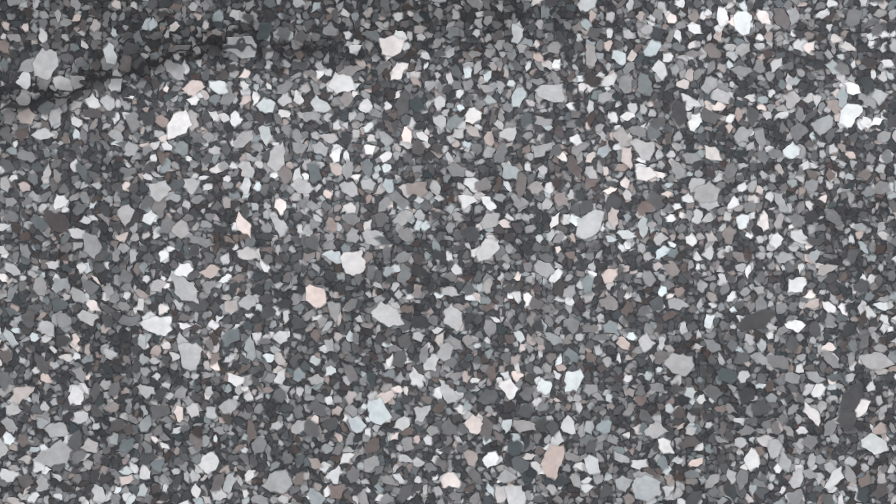
Reproduce this texture procedurally as a Shadertoy shader.

```glsl
// Worn asphalt: angular pale and grey stone chips in dark binder, with a crack at upper left.
#define FINE_CELL 0.0125
#define SMALL_CELL 0.020
#define MEDIUM_CELL 0.034
#define LARGE_CELL 0.066
#define EDGE_SOFTNESS 0.0025
#define EDGE_ROUGHNESS 0.0055
#define RIM_SHADE 0.17
#define MOTTLE 0.16
#define TINT_STRENGTH 0.06
#define CRACK_WIDTH 0.008
#define EXPOSURE 1.06
#define GAMMA 0.89

float hash(vec2 id, float seed) {
    return fract(sin(dot(id, vec2(127.1, 311.7)) + seed * 74.7) * 43758.5453);
}

float noise(vec2 p) {
    vec2 i = floor(p), f = fract(p);
    f = f * f * (3.0 - 2.0 * f);
    return mix(mix(hash(i, 0.0), hash(i + vec2(1, 0), 0.0), f.x),
               mix(hash(i + vec2(0, 1), 0.0), hash(i + vec2(1, 1), 0.0), f.x), f.y);
}

float fbm(vec2 p) {
    return 0.55 * noise(p) + 0.3 * noise(p * 2.1 + 7.3) + 0.15 * noise(p * 4.3 + 19.1);
}

// Maps a lightness rank from 0 to 1 to a grey, with more dark than pale
float stoneTone(float rank) {
    return 0.23 + 0.67 * pow(rank, 1.4);
}

// Mostly neutral grey, with a few warm or cool stones
vec3 stoneColor(float rank, float pick) {
    float tone = stoneTone(rank);
    float tint = pow(abs(pick * 2.0 - 1.0), 3.0) * TINT_STRENGTH * (0.3 + tone);
    vec3 hue = pick > 0.5 ? vec3(1.0, -0.1, -0.6) : vec3(-0.6, 0.15, 0.3);
    return vec3(tone) + hue * tint + vec3(-0.004, -0.002, 0.009);
}

// Distance to an irregular six sided chip of about unit cell size
float chipDistance(vec2 q, vec2 id, float seed, float radius) {
    float angle = 6.2832 * hash(id, seed + 1.0);
    float stretch = 1.0 + 0.4 * hash(id, seed + 2.0);
    q = mat2(cos(angle), sin(angle), -sin(angle), cos(angle)) * q;
    q *= vec2(1.0 / stretch, stretch);
    float d = -1.0;
    for (int k = 0; k < 6; k++) {
        float side = float(k);
        float a = (side + 0.75 * hash(id, seed + side + 3.0)) * 1.0472;
        float reach = radius * (0.72 + 0.4 * hash(id, seed + side + 9.0));
        d = max(d, dot(q, vec2(cos(a), sin(a))) - reach);
    }
    return d;
}

// Scatters one size of chip over the colour below it
vec3 addChips(vec3 color, vec2 p, float cell, float density, vec2 radii, vec2 ranks, float seed) {
    vec2 grid = p / cell, base = floor(grid);
    float soft = max(EDGE_SOFTNESS, 0.7 / iResolution.y);
    for (int y = -1; y <= 1; y++) {
        for (int x = -1; x <= 1; x++) {
            vec2 id = base + vec2(x, y);
            if (hash(id, seed) > density) continue;
            vec2 center = id + 0.2 + 0.6 * vec2(hash(id, seed + 16.0), hash(id, seed + 17.0));
            float radius = mix(radii.x, radii.y, hash(id, seed + 18.0));
            float d = chipDistance(grid - center, id, seed, radius) * cell;
            float rank = mix(ranks.x, ranks.y, hash(id, seed + 19.0));
            if (hash(id, seed + 20.0) < 0.1) rank *= 0.25;
            vec3 stone = stoneColor(rank, hash(id, seed + 21.0));
            color *= 1.0 - RIM_SHADE * (1.0 - smoothstep(0.0, 0.005, d));
            color = mix(color, stone, 1.0 - smoothstep(-soft, soft, d));
        }
    }
    return color;
}

void mainImage(out vec4 fragColor, in vec2 fragCoord) {
    vec2 p = fragCoord / iResolution.y;
    vec2 wobble = vec2(noise(p * 110.0), noise(p * 110.0 + 41.0)) - 0.5;
    vec2 q = p + EDGE_ROUGHNESS * wobble;

    // Dirty strip along the top, where fewer large chips show
    float dirt = smoothstep(0.84, 0.95, p.y + 0.12 * (fbm(p * 5.0) - 0.5))
               * (1.0 - smoothstep(0.8, 1.25, p.x));
    float clean = 1.0 - 0.8 * dirt;

    // Binder, then chips from fine to large
    vec3 color = vec3(0.26, 0.265, 0.28) + 0.16 * (fbm(p * 130.0) - 0.4);
    color = addChips(color, q, FINE_CELL, 1.0, vec2(0.35, 0.58), vec2(0.0, 0.74), 3.0);
    color = addChips(color, q, SMALL_CELL, 0.82, vec2(0.3, 0.55), vec2(0.04, 0.97), 31.0);
    color = addChips(color, q, MEDIUM_CELL, 0.5 * clean, vec2(0.26, 0.5), vec2(0.25, 1.0), 67.0);
    color = addChips(color, q, LARGE_CELL, 0.17 * clean, vec2(0.22, 0.43), vec2(0.65, 0.98), 101.0);

    // Mottled stone faces and broad stains
    color *= 1.0 + MOTTLE * (fbm(p * 90.0 + 5.0) - 0.5);
    color *= 1.0 + 0.32 * (fbm(p * 5.0 + 3.0) - 0.5);
    color *= 1.0 - 0.2 * dirt;

    // Ragged crack that thins out to the right
    float path = 0.775 + 0.33 * min(p.x, 0.42) - 0.06 * max(p.x - 0.42, 0.0);
    float ragged = 0.05 * (fbm(p * 16.0) - 0.5) + 0.014 * (noise(p * 75.0) - 0.5);
    float offset = abs(p.y - path - ragged);
    float fade = 1.0 - smoothstep(0.35, 1.0, p.x);
    float gap = 1.0 - smoothstep(0.2, 1.0, offset / (CRACK_WIDTH * (0.3 + noise(p * 40.0))));
    float grime = 1.0 - smoothstep(0.0, 0.06, offset);
    color *= 1.0 - 0.3 * grime * fade;
    color = mix(color, vec3(0.14, 0.14, 0.15), 0.8 * gap * fade);

    // Lift the greys to daylight
    color = EXPOSURE * pow(max(color, 0.0), vec3(GAMMA));
    fragColor = vec4(clamp(color, 0.0, 1.0), 1.0);
}
```
